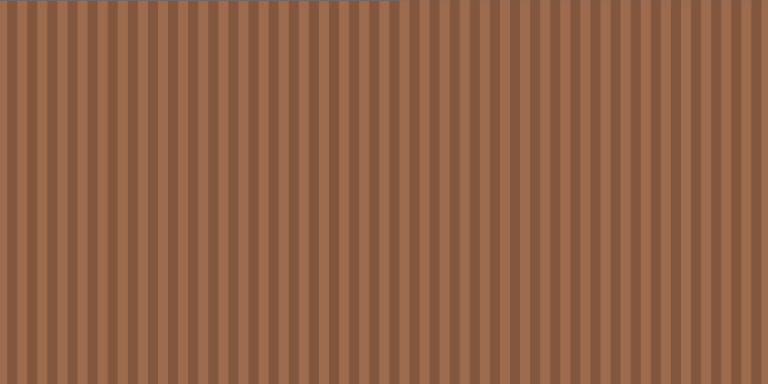
Reproduce this pattern procedurally as a WebGL 2 fragment shader.

```glsl
#version 300 es
precision highp float;
// Vertical two-tone brown stripes with a thin worn line along the top edge.

uniform vec2 u_resolution;
out vec4 fragColor;

// Coverage of a shape from its signed distance, softened over one pixel.
float coverage(float signedDistance, float pixel) {
    return clamp(0.5 - signedDistance / pixel, 0.0, 1.0);
}

void main() {
    vec2 uv = gl_FragCoord.xy / u_resolution;
    vec2 pixel = 1.0 / u_resolution;

    // Equal light and dark bands, a little over 38 pairs across
    float repeats = 38.18;
    float stripeDistance = abs(fract(uv.x * repeats - 0.105) - 0.5) - 0.25;
    float darkBand = coverage(stripeDistance, repeats * pixel.x);
    vec3 lightBrown = vec3(0.62, 0.42, 0.31);
    vec3 darkBrown = vec3(0.51, 0.34, 0.24);
    vec3 color = mix(lightBrown, darkBrown, darkBand);

    // Grey line at the top, strong on the left half and faint on the right
    float topLine = coverage(0.9974 - uv.y, pixel.y);
    float leftPart = coverage(uv.x - 0.521, pixel.x);
    color = mix(color, vec3(0.46, 0.40, 0.38), topLine * mix(0.25, 1.0, leftPart));

    fragColor = vec4(color, 1.0);
}
```
